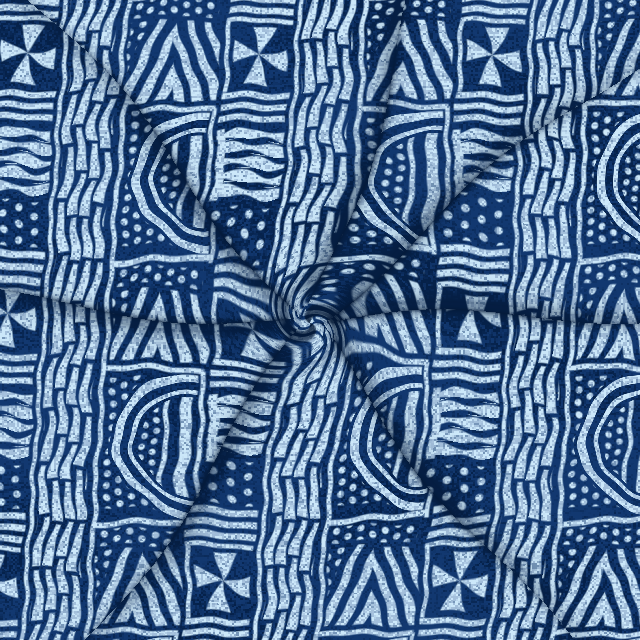
A WebGL 2 fragment shader for this pattern:

```glsl
#version 300 es
precision highp float;
uniform vec2 u_resolution;
out vec4 outColor;

#define CELL vec2(0.365, 0.412)
#define ORIGIN vec2(0.354, 0.026)
#define SHEAR 0.07
#define KNOT vec2(0.485, 0.505)
#define TWIST 2.4
#define TUCK 0.016
#define WOBBLE 0.006
#define THREADS vec2(300.0, 340.0)
#define TALL (CELL.y / CELL.x)

const vec3 DEEP = vec3(0.02, 0.13, 0.29);
const vec3 BLUE = vec3(0.07, 0.22, 0.44);
const vec3 MIST = vec3(0.42, 0.55, 0.69);
const vec3 PALE = vec3(0.64, 0.75, 0.86);
const vec3 WHITE = vec3(0.80, 0.91, 0.98);
const float TAU = 6.28318;
const float FOLD_ANGLES[7] = float[7](-2.28, -1.26, -0.68, -0.03, 0.90, 2.18, 3.22);

float soft; // edge width in cell units

float hash(vec2 p) { return fract(sin(dot(p, vec2(41.3, 289.1))) * 4375.5); }
float fill(float d) { return 1.0 - smoothstep(-soft, soft, d); }
float within(float x, float a, float b) { return fill(max(a - x, x - b)); }
float line(float x, float center, float halfWidth) { return fill(abs(x - center) - halfWidth); }
float bars(float x, float period, float halfWidth) {
  return fill(abs(fract(x / period) - 0.5) * period - halfWidth);
}
float dots(vec2 p, float gap, float radius) {
  p.y += 0.5 * gap * mod(floor(p.x / gap), 2.0);
  return fill(length((fract(p / gap) - 0.5) * gap) - radius);
}

// Pinwheel, stripes, rake and dots stacked in a narrow column
float boxColumn(vec2 p) {
  vec2 c = p - vec2(0.155, 0.165);
  float blade = sin(4.0 * atan(c.y, c.x) + 0.5 + 5.0 * length(c));
  float ink = fill(-blade * length(c) * 0.25) * within(p.x, 0.045, 0.27) * within(p.y, 0.045, 0.29);
  ink = max(ink, line(p.x, 0.016, 0.010) * within(p.y, 0.01, 0.32));
  ink = max(ink, line(p.y, 0.016, 0.010));
  ink = max(ink, bars(p.y - 0.31, 0.048, 0.013) * within(p.y, 0.31, 0.454));
  // Rake teeth swell and taper from a solid left edge
  float sway = p.y + 0.008 * sin(p.x * 22.0 + p.y * 9.0);
  float tooth = bars(sway - 0.47, 0.058, 0.018 + 0.009 * sin(p.x * 31.0 + floor(sway / 0.058) * 2.1));
  ink = max(ink, max(tooth, line(p.x, 0.025, 0.016)) * within(p.y, 0.475, 0.76));
  ink = max(ink, dots(p - vec2(0.01, 0.78), 0.066, 0.016) * within(p.y, 0.785, 0.975));
  ink = max(ink, bars(p.y - 0.98, 0.049, 0.014) * within(p.y, 0.98, TALL));
  return ink * within(p.x, 0.006, 0.285);
}

// Ragged slivers in four upright strips
float barkColumn(vec2 p) {
  float u = (p.x - 0.333) / 0.052 + 0.18 * sin(p.y * TAU * 3.0 / TALL);
  float strip = floor(u);
  float count = 5.0 + mod(strip + 6.0, 3.0);
  float f = fract(p.y / TALL * count + hash(vec2(strip, 3.0)));
  float x = (fract(u) - 0.5) * 0.052 + (f - 0.5) * 0.010;
  float sliver = max(abs(x) - 0.010 - 0.014 * f, (abs(f - 0.5) - 0.46) * TALL / count);
  return max(fill(sliver) * within(p.x, 0.333, 0.54), line(p.x, 0.311, 0.009));
}

// Tall nested peaks above a bowed panel
float bowPanel(vec2 p) {
  float tent = abs(p.x - 0.79) - 0.42 * p.y;
  float peaks = bars(tent + 0.30, 0.078, 0.014 + 0.030 * p.y);
  float corner = fill(0.10 - tent) * fill(p.x - 0.79);
  peaks = mix(peaks, dots(p, 0.052, 0.015), corner);
  float ink = peaks * within(p.y, 0.015, 0.35) * within(p.x, 0.60, 0.985);

  vec2 d = abs(p - vec2(0.95, 0.70)) / vec2(0.315, 0.30);
  float power = p.y > 0.70 ? 1.55 : 2.0;
  float bow = pow(pow(d.x, power) + pow(d.y, power), 1.0 / power);
  float panel = max(line(bow, 0.96, 0.055), line(bow, 0.77, 0.030));
  panel = max(panel, dots(p, 0.050, 0.0145) * fill(1.06 - bow) * within(p.y, 0.42, 0.97));
  panel = max(panel, dots(p, 0.046, 0.0135) * fill(bow - 0.68) * fill(p.x - 0.825));
  float sway = p.x + 0.006 * sin(p.y * 24.0);
  float ribs = max(line(sway, 0.848, 0.010), line(sway, 0.925, 0.022));
  panel = max(panel, ribs * fill(bow - 0.70));
  ink = max(ink, panel * within(p.y, 0.40, 1.0) * within(p.x, 0.60, 0.965));
  ink = max(ink, line(p.y, 0.382, 0.011) * within(p.x, 0.57, 0.985));
  ink = max(ink, line(p.y + 0.08 * (p.x - 0.8), 1.025, 0.012) * within(p.x, 0.57, 0.985));
  ink = max(ink, dots(p, 0.050, 0.0145) * within(p.y, 1.055, 1.125) * within(p.x, 0.60, 0.96));
  ink = max(ink, line(p.x, 0.982, 0.009) * within(p.y, 0.38, 1.03));
  return max(ink, line(p.x, 0.577, 0.010));
}

void main() {
  vec2 cloth = gl_FragCoord.xy / u_resolution;
  cloth.y = 1.0 - cloth.y;
  soft = 1.1 / (min(u_resolution.x, u_resolution.y) * CELL.x);
  vec2 arm = cloth - KNOT;
  float reach = length(arm);

  // Creases run outward and tuck cloth out of sight
  vec2 shift = vec2(0.0);
  float shadow = 0.0;
  for (int i = 0; i < 7; i++) {
    float a = FOLD_ANGLES[i];
    vec2 across = vec2(-sin(a), cos(a));
    float along = dot(arm, vec2(cos(a), sin(a)));
    float side = dot(arm, across) + 0.016 * sin(along * 10.0 + float(i) * 2.0);
    float fade = smoothstep(0.0, 0.07, along) * (1.0 - 0.6 * smoothstep(0.3, 0.65, along));
    shift += across * sign(side) * TUCK * fade * exp(-abs(side) / 0.06);
    shadow += fade * (0.55 * exp(-abs(side) / 0.005) + 0.35 * exp(-abs(side + 0.012) / 0.014));
  }

  // Twisted knot
  float turn = TWIST * exp(-reach / 0.045);
  vec2 q = KNOT + mat2(cos(turn), sin(turn), -sin(turn), cos(turn)) * arm * (1.0 + 0.5 * exp(-reach / 0.06)) + shift;
  float coil = sin(2.0 * atan(arm.y, arm.x) - 110.0 * reach);
  shadow += 0.8 * exp(-reach * reach / 0.0022) * smoothstep(-0.2, 0.8, coil);

  // Hand drawn wobble, then the repeat
  vec2 g = (q - ORIGIN) / CELL.x;
  g.x += SHEAR * g.y;
  g += WOBBLE * (sin(g.yx * vec2(17.0, 19.0)) + 0.6 * sin(g.yx * vec2(43.0, 37.0) + g * 11.0));
  vec2 p = vec2(fract(g.x), mod(g.y, TALL));
  float ink = max(boxColumn(p), max(barkColumn(p), bowPanel(p)));

  // Woven threads and soft shading
  float weave = hash(floor(q * THREADS));
  float drape = sin(q.x * 13.0 + 3.0 * sin(q.y * 8.0)) + sin(q.y * 17.0 - q.x * 9.0);
  vec3 dyed = mix(BLUE, DEEP, smoothstep(0.25, 0.75, 0.40 + 0.10 * drape + 0.5 * (weave - 0.5) + shadow));
  vec3 bare = mix(PALE, WHITE, smoothstep(0.3, 0.7, weave + 0.06 * drape));
  bare = mix(bare, MIST, 0.8 * smoothstep(0.16, 0.06, weave));
  vec3 color = mix(dyed, bare, ink);
  color = mix(color, DEEP * 0.7, clamp(shadow, 0.0, 0.9));
  outColor = vec4(color, 1.0);
}
```
